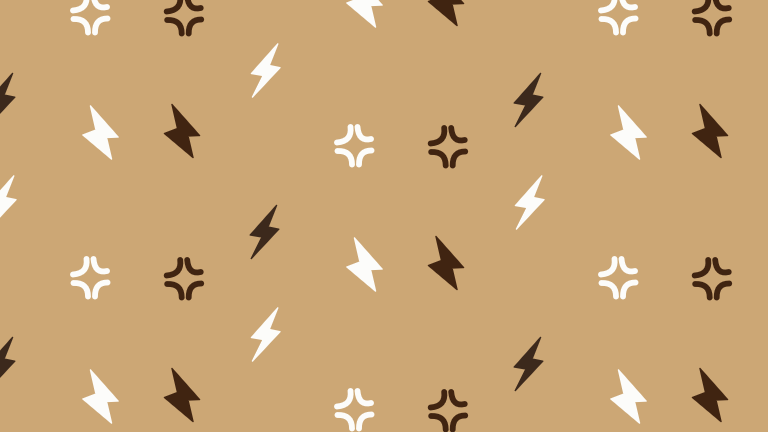
Give the GLSL for this pattern, as a Shadertoy shader.

```glsl
// Half-drop repeat of lightning bolts and four-stroke burst marks on tan.

const float CANVAS = 432.0;   // design units over the canvas height
const float TILE = 264.0;     // column width and vertical repeat
const float DROP = 0.5;       // vertical shift per column, in tiles
const float STROKE = 2.9;     // half width of a burst stroke
const float ROUNDING = 0.7;   // corner radius of the bolts
const int STEPS = 8;          // segments per curved stroke

const vec3 TAN = vec3(0.80, 0.655, 0.46);
const vec3 WHITE = vec3(0.99, 0.99, 0.98);
const vec3 BROWN = vec3(0.25, 0.14, 0.065);
const vec3 UMBER = vec3(0.235, 0.16, 0.11);

// Motif centres inside a tile
const vec2 BURST_WHITE = vec2(90.0, 154.5);
const vec2 BURST_BROWN = vec2(183.7, 153.5);
const vec2 LEFT_BOLT_WHITE = vec2(100.5, 35.5);
const vec2 LEFT_BOLT_BROWN = vec2(182.0, 37.0);
const vec2 RIGHT_BOLT_WHITE = vec2(1.7, 229.5);
const vec2 RIGHT_BOLT_UMBER = vec2(0.5, 68.0);

// Outlines: top, side tip, notch, bottom, side tip, notch
const vec2 LEFT_BOLT[6] = vec2[6](
    vec2(-10.0, 26.5), vec2(17.5, -4.5), vec2(6.0, -5.0),
    vec2(11.0, -26.5), vec2(-17.5, -2.5), vec2(-4.5, 2.5));
const vec2 RIGHT_BOLT[6] = vec2[6](
    vec2(12.0, 26.5), vec2(-14.2, -3.0), vec2(-2.5, -5.0),
    vec2(-13.2, -26.5), vec2(14.2, 2.8), vec2(3.5, 5.0));

// Offset from the nearest copy of a motif
vec2 repeatAround(vec2 p, vec2 center) {
    vec2 q = (p - center) / TILE;
    float column = round(q.x);
    q -= vec2(column, column * DROP);
    q.y -= round(q.y);
    return q * TILE;
}

float segmentDistance(vec2 p, vec2 a, vec2 b) {
    vec2 e = b - a;
    return length(p - a - e * clamp(dot(p - a, e) / dot(e, e), 0.0, 1.0));
}

// Signed distance to a bolt outline, using edge crossings for the sign
float boltDistance(vec2 p, vec2 outline[6]) {
    float d = 1e5;
    float side = 1.0;
    for (int i = 0; i < 6; i++) {
        vec2 a = outline[i];
        vec2 b = outline[(i + 1) % 6];
        d = min(d, segmentDistance(p, a, b));
        if ((a.y > p.y) != (b.y > p.y) &&
            p.x < a.x + (b.x - a.x) * (p.y - a.y) / (b.y - a.y)) side = -side;
    }
    return side * d - ROUNDING;
}

// Distance to a quadratic curve from a to c, pulled toward b
float curveDistance(vec2 p, vec2 a, vec2 b, vec2 c) {
    float d = 1e5;
    vec2 last = a;
    for (int i = 1; i <= STEPS; i++) {
        float t = float(i) / float(STEPS);
        vec2 next = mix(mix(a, b, t), mix(b, c, t), t);
        d = min(d, segmentDistance(p, last, next));
        last = next;
    }
    return d;
}

float burstDistance(vec2 p) {
    float d = curveDistance(p, vec2(-17.0, 3.0), vec2(-1.8, 4.3), vec2(-3.5, 18.5));
    d = min(d, curveDistance(p, vec2(3.5, 18.5), vec2(4.8, 3.5), vec2(17.0, 6.5)));
    d = min(d, curveDistance(p, vec2(-16.5, -5.5), vec2(-2.0, -5.0), vec2(-2.0, -19.0)));
    d = min(d, curveDistance(p, vec2(5.0, -19.0), vec2(4.8, -5.0), vec2(17.5, -5.0)));
    return d - STROKE;
}

void mainImage(out vec4 fragColor, in vec2 fragCoord) {
    float pixel = CANVAS / iResolution.y;
    vec2 p = fragCoord * pixel;

    // Nearest shape of each ink
    float white = burstDistance(repeatAround(p, BURST_WHITE));
    white = min(white, boltDistance(repeatAround(p, LEFT_BOLT_WHITE), LEFT_BOLT));
    white = min(white, boltDistance(repeatAround(p, RIGHT_BOLT_WHITE), RIGHT_BOLT));
    float brown = burstDistance(repeatAround(p, BURST_BROWN));
    brown = min(brown, boltDistance(repeatAround(p, LEFT_BOLT_BROWN), LEFT_BOLT));
    float umber = boltDistance(repeatAround(p, RIGHT_BOLT_UMBER), RIGHT_BOLT);

    // Ink coverage with one-pixel edges
    vec3 cover = clamp(0.5 - vec3(white, brown, umber) / pixel, 0.0, 1.0);
    vec3 color = mix(TAN, WHITE, cover.x);
    color = mix(color, BROWN, cover.y);
    color = mix(color, UMBER, cover.z);
    fragColor = vec4(color, 1.0);
}
```
